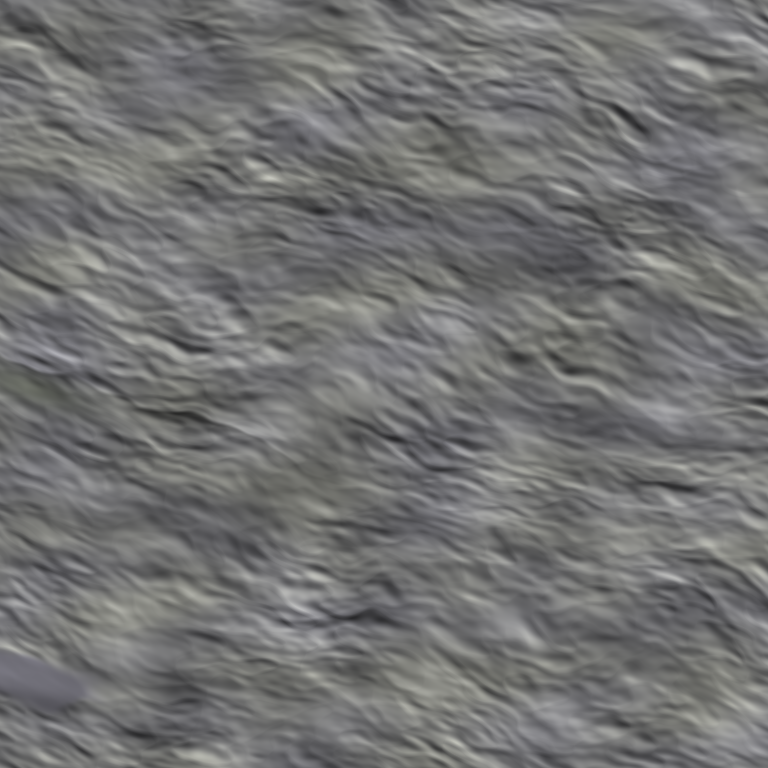
Give the GLSL for this texture, as a three.js fragment shader.

```glsl
varying vec2 vUv;

vec2 randomGradient(vec2 cell) {
  float angle = 6.2832 * fract(sin(dot(cell, vec2(127.1, 311.7))) * 43758.5453);
  return vec2(cos(angle), sin(angle));
}

// Gradient noise, roughly -0.7 to 0.7
float noise(vec2 p) {
  vec2 cell = floor(p);
  vec2 f = fract(p);
  vec2 blend = f * f * f * (f * (f * 6.0 - 15.0) + 10.0);
  float a = dot(randomGradient(cell), f);
  float b = dot(randomGradient(cell + vec2(1.0, 0.0)), f - vec2(1.0, 0.0));
  float c = dot(randomGradient(cell + vec2(0.0, 1.0)), f - vec2(0.0, 1.0));
  float d = dot(randomGradient(cell + vec2(1.0, 1.0)), f - vec2(1.0, 1.0));
  return mix(mix(a, b, blend.x), mix(c, d, blend.x), blend.y);
}

vec2 rotate(vec2 p, float angle) {
  float c = cos(angle);
  float s = sin(angle);
  return vec2(c * p.x - s * p.y, s * p.x + c * p.y);
}

// Slanted grain coordinates: x runs along the streaks, y across them
vec2 grainSpace(vec2 p) {
  p.y += 0.04 * noise(p * vec2(4.0, 4.0) + 3.7);
  vec2 q = rotate(p, 0.33);
  q.y += 0.006 * noise(q * vec2(18.0, 30.0) + 19.3);
  return q;
}

// Sharp crest on one side, gentle slope on the other
float crest(float n) {
  return 0.6 * n - 0.8 * abs(n);
}

// Height of the rock, from broad folds to fine chips
float relief(vec2 q, float roughness) {
  float height = 0.36 * crest(noise(q * vec2(8.0, 20.0) + 5.2));
  height += 0.27 * roughness * crest(noise(q * vec2(19.0, 44.0) + 31.8));
  height += 0.12 * roughness * noise(q * vec2(38.0, 86.0) + 73.4);
  return height;
}

void main() {
  vec2 p = vUv;
  vec2 q = grainSpace(p);

  // Light from above, and darker and paler bands in the stone
  float roughness = 1.0 + 1.1 * noise(p * vec2(5.0, 9.0) + 61.5);
  vec2 lightStep = vec2(0.0008, 0.0031);
  float tone = 0.45 + relief(q - lightStep, roughness) - relief(q + lightStep, roughness);
  tone += 0.18 * noise(q * vec2(10.0, 27.0) + 88.6);
  tone += 0.12 * noise(p * vec2(3.5, 8.0) + 12.9);

  // Faint bluish and olive mineral patches, with cooler shadows
  float coolness = 0.5 + 1.1 * noise(p * vec2(6.0, 12.0) + 25.1);
  coolness += 1.2 * (0.45 - tone);
  vec3 tint = mix(vec3(1.0, 1.005, 0.96), vec3(0.99, 0.99, 1.035), clamp(coolness, 0.0, 1.0));

  // Long ledge with a lit rim and a shaded underside
  float ledge = p.y - 0.545 + 0.37 * p.x + 0.03 * noise(p * 8.0 + 8.3) + 0.01 * noise(p * 27.0);
  float reach = 1.0 - smoothstep(0.25, 0.5, p.x);
  float under = smoothstep(-0.004, 0.004, -ledge);
  tone -= 0.17 * reach * under * exp(min(ledge, 0.0) / 0.014);
  tone += 0.08 * reach * (1.0 - under) * exp(-max(ledge, 0.0) / 0.01);

  // Mossy hollow below the ledge
  vec2 h = rotate(p - vec2(0.04, 0.495), 0.3) / vec2(0.08, 0.022);
  float hollow = exp(-dot(h, h)) * under;
  tone = mix(tone, 0.38, 0.6 * hollow);
  tint = mix(tint, vec3(0.99, 1.02, 0.94), hollow);

  // Smooth lilac stone set in the lower left
  vec2 s = rotate(p - vec2(0.035, 0.115), 0.22) / vec2(0.105, 0.034);
  float edge = length(s) + 0.3 * noise(p * 22.0) + 0.2 * noise(q * vec2(20.0, 50.0));
  float stone = 1.0 - smoothstep(0.7, 1.1, edge);
  float shadow = (1.0 - smoothstep(0.9, 1.5, edge)) * smoothstep(0.0, 0.8, -s.y);
  tone -= 0.14 * shadow;
  tone = mix(tone, 0.43 + 0.07 * s.y + 0.10 * noise(q * vec2(10.0, 40.0)), 0.9 * stone);
  tint = mix(tint, vec3(0.99, 0.98, 1.06), stone);

  gl_FragColor = vec4(clamp(tone, 0.16, 0.8) * tint, 1.0);
}
```
